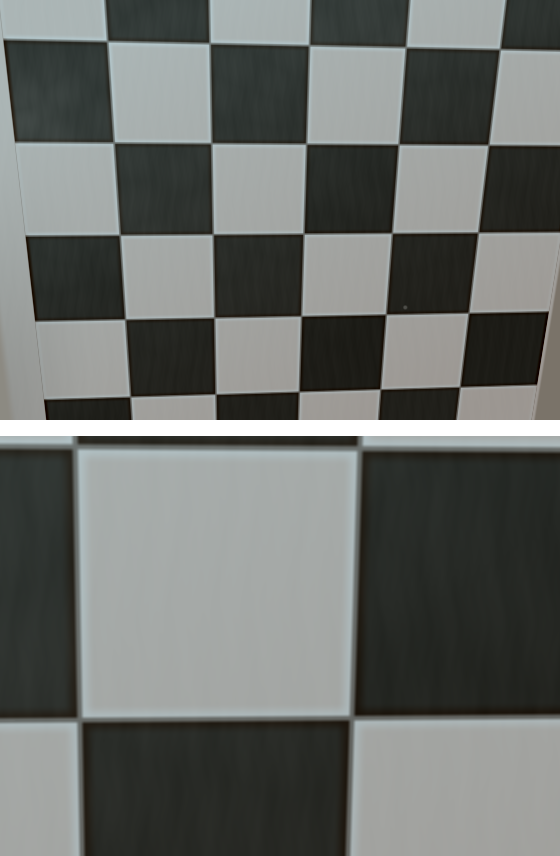
Top: the whole. Bottom: its middle third, enlarged.
Give the GLSL for this pattern, as a WebGL 1 fragment shader.

```glsl
precision highp float;
uniform vec2 u_resolution;

// Board perspective, in canvas heights measured from the top left
const vec2 ORIGIN = vec2(0.0052, 0.0938);
const vec2 AXIS_I = vec2(0.2549, 0.0066);
const vec2 AXIS_J = vec2(0.0295, 0.2623);
const vec2 FORESHORTEN = vec2(0.01487, 0.0503);

// Board layout, in cells
const float COLUMNS = 6.0;
const float PAPER_LEFT = -0.37;
const float PAPER_RIGHT = 6.03;
const float EDGE_BLUR = 0.018;
const float RIM_WIDTH = 0.06;

// Colours
const vec3 PAPER_COOL = vec3(0.67, 0.71, 0.71);
const vec3 PAPER_WARM = vec3(0.61, 0.59, 0.57);
const vec3 INK_COOL = vec3(0.205, 0.235, 0.225);
const vec3 INK_WARM = vec3(0.115, 0.112, 0.092);
const vec3 TABLE_LEFT = vec3(0.55, 0.54, 0.51);
const vec3 TABLE_RIGHT = vec3(0.48, 0.45, 0.41);
const vec3 RIM_TINT = vec3(0.08, 0.16, 0.20);

// Wear
const float CELL_VARIATION = 0.022;
const float HAZE = 0.035;
const float STREAKS = 0.008;
const vec2 SMUDGE_CENTRE = vec2(0.10, 0.26);
const vec2 DUST_CENTRE = vec2(0.965, 0.732);

float hash(vec2 p) {
  return fract(sin(dot(p, vec2(127.1, 311.7))) * 43758.5);
}

// Distance to the nearest scattered point
float cellular(vec2 p) {
  vec2 base = floor(p);
  float nearest = 2.0;
  for (int y = -1; y <= 1; y++) {
    for (int x = -1; x <= 1; x++) {
      vec2 id = base + vec2(float(x), float(y));
      vec2 site = id + vec2(hash(id), hash(id + 17.3));
      nearest = min(nearest, distance(p, site));
    }
  }
  return nearest;
}

// Fine, mostly vertical grain
float streaks(vec2 p) {
  float sum = 0.0;
  float amplitude = 0.5;
  vec2 frequency = vec2(190.0, 17.0);
  for (int i = 0; i < 4; i++) {
    sum += amplitude * sin(p.x * frequency.x + 2.0 * sin(p.y * frequency.y + p.x * 9.0));
    frequency *= vec2(1.63, 1.87);
    amplitude *= 0.7;
  }
  return sum;
}

// Inverse of the perspective: canvas point to cell coordinates
vec2 toBoard(vec2 p) {
  vec2 a = AXIS_I - FORESHORTEN.x * p;
  vec2 b = AXIS_J - FORESHORTEN.y * p;
  vec2 r = p - ORIGIN;
  return vec2(r.x * b.y - b.x * r.y, a.x * r.y - r.x * a.y) / (a.x * b.y - b.x * a.y);
}

// Smooth checks, 1 on inked cells, limited to the printed columns
float checks(vec2 c, float blur) {
  vec2 side = 1.0 - 2.0 * mod(floor(c), 2.0);
  vec2 wave = side * smoothstep(0.0, blur, 0.5 - abs(fract(c) - 0.5));
  float inside = smoothstep(0.0, blur, c.x) * smoothstep(0.0, blur, COLUMNS - c.x);
  return (0.5 + 0.5 * wave.x * wave.y) * inside;
}

void main() {
  vec2 p = vec2(gl_FragCoord.x, u_resolution.y - gl_FragCoord.y) / u_resolution.y;
  float width = u_resolution.x / u_resolution.y;
  vec2 c = toBoard(p);
  vec2 id = floor(c);
  float blur = max(EDGE_BLUR, 6.0 / u_resolution.y);

  // Light falls from cool at the top left to warm at the bottom right
  float warmth = clamp(0.5 * p.x / width + 0.8 * p.y - 0.2, 0.0, 1.0);
  float grain = streaks(p);
  vec3 paper = mix(PAPER_COOL, PAPER_WARM, warmth) + 0.4 * STREAKS * grain;
  paper -= 0.06 * smoothstep(0.25, 0.0, p.x) * smoothstep(0.3, 1.0, p.y);

  // Worn ink: tone per cell, cloudy haze, lower-edge bloom and a smudge
  vec3 ink = mix(INK_COOL, INK_WARM, smoothstep(0.0, 0.85, warmth));
  float cloud = 1.0 - smoothstep(0.1, 0.8, cellular(c * 2.7));
  float bloom = hash(id + 4.0) * fract(c.y) * fract(c.y);
  float smudge = exp(-dot(p - SMUDGE_CENTRE, p - SMUDGE_CENTRE) * 350.0);
  ink += CELL_VARIATION * (hash(id) - 0.5) + STREAKS * grain;
  ink += HAZE * (1.0 - warmth) * (0.6 * cloud + bloom - 0.4);
  ink += 0.07 * smudge * (0.5 + cloud);
  ink += 0.18 * (1.0 - smoothstep(0.002, 0.007, distance(p, DUST_CENTRE)));

  // Print, with a brown inner rim and a faint bright outer rim
  float coverage = checks(c, blur);
  float rim = coverage - checks(c, max(RIM_WIDTH, 2.0 * blur));
  vec3 colour = mix(paper, ink, coverage) - RIM_TINT * rim;

  // Table beyond the sheet
  float sheetLeft = smoothstep(-0.05, 0.05, c.x - PAPER_LEFT);
  float sheetRight = smoothstep(-blur, blur, PAPER_RIGHT - c.x);
  colour = mix(TABLE_LEFT, colour, sheetLeft);
  colour = mix(TABLE_RIGHT, colour, sheetRight);
  gl_FragColor = vec4(colour, 1.0);
}
```
